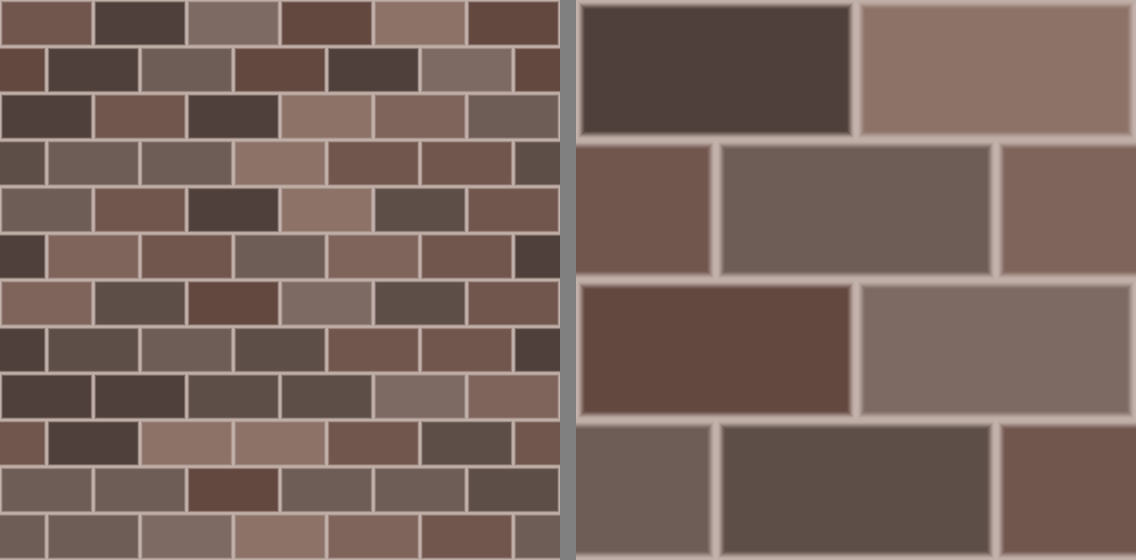
Left: the whole. Right: its middle third, enlarged.
Write a three.js fragment shader that draws this texture.

```glsl
// Running-bond brick wall in mixed browns with soft, pale bevelled joints.
varying vec2 vUv;

const vec2 BRICK_COUNT = vec2(6.0, 12.0);
const float SHADE_COUNT = 4.0;
const float JOINT_CORE = 0.0006;  // half width of the flat joint centre
const float JOINT_EDGE = 0.0060;  // half width where the bevel meets the face

const vec3 COOL_DARK = vec3(0.310, 0.250, 0.230);
const vec3 COOL_LIGHT = vec3(0.490, 0.416, 0.388);
const vec3 WARM_DARK = vec3(0.388, 0.282, 0.251);
const vec3 WARM_LIGHT = vec3(0.550, 0.447, 0.404);
const vec3 BED_JOINT = vec3(0.750, 0.685, 0.655);
const vec3 HEAD_JOINT = vec3(0.765, 0.695, 0.675);

float hash(vec2 p) {
  return fract(sin(dot(p, vec2(127.1, 311.7))) * 43758.5453);
}

// Shift every other course by half a brick, starting with the lowest.
vec2 bondCoords(vec2 uv, vec2 count) {
  vec2 p = uv * count;
  p.x += 0.5 * (1.0 - mod(floor(p.y), 2.0));
  return p;
}

// Distances to the nearest vertical and horizontal joint, in canvas units.
vec2 jointDistance(vec2 p, vec2 count) {
  vec2 local = fract(p);
  return min(local, 1.0 - local) / count;
}

// Pick one of four shades from a cool or a warm ramp.
vec3 brickColor(vec2 id) {
  float shade = floor(hash(id + 3.7) * SHADE_COUNT) / (SHADE_COUNT - 1.0);
  vec3 cool = mix(COOL_DARK, COOL_LIGHT, shade);
  vec3 warm = mix(WARM_DARK, WARM_LIGHT, shade);
  return mix(cool, warm, step(0.5, hash(id + 19.3)));
}

// Blend the joint into the brick along mitred edges.
vec3 addJoint(vec3 face, vec2 dist) {
  float nearest = min(dist.x, dist.y);
  float joint = 1.0 - smoothstep(JOINT_CORE, JOINT_EDGE, nearest);
  float bed = smoothstep(-0.001, 0.001, dist.x - dist.y);
  return mix(face, mix(HEAD_JOINT, BED_JOINT, bed), joint);
}

void main() {
  vec2 p = bondCoords(vUv, BRICK_COUNT);

  // Wrap columns so split bricks agree at both sides.
  vec2 id = floor(p);
  id.x = mod(id.x, BRICK_COUNT.x);

  vec3 color = addJoint(brickColor(id), jointDistance(p, BRICK_COUNT));
  gl_FragColor = vec4(color, 1.0);
}
```
